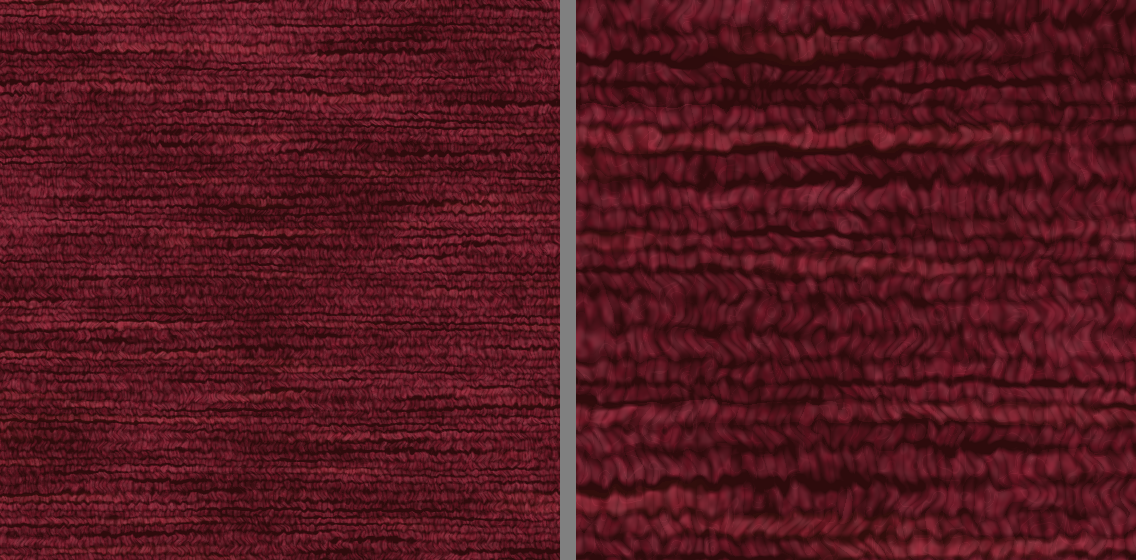
Left: the whole. Right: its middle third, enlarged.
Give the GLSL for this texture, as a three.js fragment shader.

```glsl
#define ROWS 66.0
#define TUFTS 155.0
#define PATCH_CONTRAST 0.85
#define STREAK_CONTRAST 0.4
#define TUFT_CONTRAST 0.5
#define GROOVE_DEPTH 0.85
#define FIBRE_CONTRAST 0.42
#define SHADOW_RED vec3(0.205, 0.050, 0.060)
#define MIDDLE_RED vec3(0.335, 0.080, 0.120)
#define LIGHT_RED vec3(0.485, 0.148, 0.205)

varying vec2 vUv;

float hash(vec2 p) {
  vec3 q = fract(vec3(p.xyx) * 0.1031);
  q += dot(q, q.yzx + 33.33);
  return fract((q.x + q.y) * q.z);
}

float smoothNoise(vec2 p) {
  vec2 cell = floor(p);
  vec2 f = fract(p);
  f = f * f * (3.0 - 2.0 * f);
  float low = mix(hash(cell), hash(cell + vec2(1.0, 0.0)), f.x);
  float high = mix(hash(cell + vec2(0.0, 1.0)), hash(cell + 1.0), f.x);
  return mix(low, high, f.y);
}

float layeredNoise(vec2 p) {
  float sum = 0.0;
  float weight = 0.5;
  for (int i = 0; i < 4; i++) {
    sum += weight * smoothNoise(p);
    p = p * 2.1 + vec2(17.3, 9.1);
    weight *= 0.5;
  }
  return sum / 0.9375;
}

// Cellular noise: x is the distance to the nearest tuft, y its random shade
vec2 tuftCells(vec2 p) {
  vec2 cell = floor(p);
  vec2 nearest = vec2(4.0, 0.0);
  for (int j = -1; j <= 1; j++) {
    for (int i = -1; i <= 1; i++) {
      vec2 id = cell + vec2(float(i), float(j));
      vec2 center = id + vec2(0.1, 0.25) + vec2(0.8, 0.5) * vec2(hash(id), hash(id + 71.7));
      float d = length(p - center);
      if (d < nearest.x) nearest = vec2(d, hash(id + 37.1));
    }
  }
  return nearest;
}

// Noise that runs along one row and is unrelated to its neighbours
float rowNoise(float x, float row, float seed) {
  return smoothNoise(vec2(x + 60.0 * hash(vec2(row, seed)), row * 3.0 + seed));
}

// Layered sines bend the rows very slightly
float rowBend(vec2 p) {
  return 0.16 * sin(p.x * 6.0 + p.y * 19.0)
       + 0.08 * sin(p.x * 17.0 - p.y * 43.0 + 1.3)
       + 0.25 * sin(p.y * 71.0 + p.x * 2.0);
}

void main() {
  vec2 p = vUv;
  float rough = smoothNoise(p * vec2(140.0, 100.0)) - 0.5;
  float y = p.y * ROWS + rowBend(p) + 0.42 * rough;
  float row = floor(y);
  float across = fract(y) - 0.5;

  // Brushed pile: broad shaded patches with edges ragged from row to row
  vec2 brushed = p + vec2(0.04 * (hash(vec2(row, 5.0)) - 0.5), 0.0);
  float patches = 0.8 * layeredNoise(brushed * vec2(5.0, 7.0) + 3.7)
                + 0.2 * smoothNoise(brushed * vec2(7.0, 24.0) + 40.0) - 0.5;
  patches = patches * PATCH_CONTRAST + 0.12 * (p.y - 0.5);

  // Long streaks, with a few much brighter runs
  float streak = rowNoise(p.x * 6.0, row, 11.0);
  float glint = smoothstep(0.72, 0.95, rowNoise(p.x * 5.0, row, 29.0));
  float streaks = STREAK_CONTRAST * (streak - 0.5)
                + 0.24 * glint * smoothstep(0.5, 0.15, abs(across));

  // Faint grooves between all rows, opening into short dark slits here and there
  float seam = floor(y + 0.5);
  float opening = smoothstep(0.5, 0.95, rowNoise(p.x * 8.0, seam, 53.0));
  float broken = 0.55 + 0.9 * smoothNoise(vec2(p.x * 75.0, seam * 5.0));
  float strength = mix(0.36 * broken, 1.0, opening);
  float groove = strength * smoothstep(0.19, 0.47, abs(across));
  float lip = opening * smoothstep(0.0, 0.2, across) * smoothstep(0.4, 0.2, across);

  // Upright tufts that lean irregularly, crossed by fine crisp fibres
  float lean = 2.2 * smoothNoise(p * vec2(28.0, 75.0)) + 0.25 * y;
  vec2 tuft = tuftCells(vec2(p.x * TUFTS + lean, y + 0.25 * rough));
  float tufts = TUFT_CONTRAST * (0.37 - smoothstep(0.15, 0.8, tuft.x)) + 0.3 * (tuft.y - 0.5);
  vec2 fibrePoint = vec2(p.x * 330.0 + 1.5 * lean, p.y * 210.0);
  float fibres = FIBRE_CONTRAST * (smoothNoise(fibrePoint) - 0.5);
  float curl = abs(smoothNoise(p * vec2(110.0, 70.0) + 3.0 * rough + 25.0) - 0.5);
  fibres += 0.16 * smoothstep(0.07, 0.0, curl) - 0.02;

  // Shade the dyed pile from deep shadow to warm highlight
  float tone = 0.6 + patches + streaks + tufts + fibres + 0.1 * lip - GROOVE_DEPTH * groove;
  tone = clamp(tone, -0.1, 1.35);
  vec3 color = tone < 0.5 ? mix(SHADOW_RED, MIDDLE_RED, tone * 2.0)
                          : mix(MIDDLE_RED, LIGHT_RED, tone * 2.0 - 1.0);
  float dust = smoothNoise(p * vec2(240.0, 180.0) + 90.0) - 0.5;
  color += dust * vec3(-0.01, 0.055, 0.04) * smoothstep(0.1, 0.7, tone);
  color += glint * vec3(0.02, 0.012, 0.0);
  gl_FragColor = vec4(color, 1.0);
}
```
